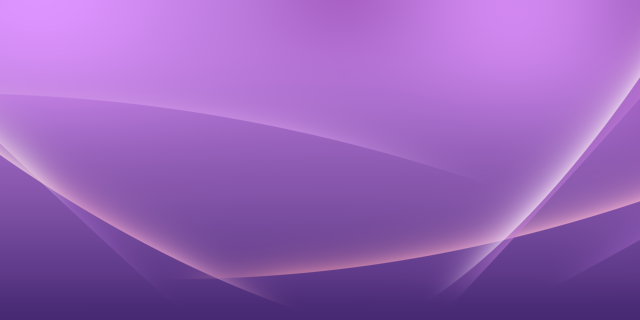
This background is drawn by a Shadertoy shader. Its source:

```glsl
// Signed distance above the parabola y = c.x + c.y x + c.z x^2
float curveDistance(vec2 p, vec3 c) {
    float slope = c.y + 2.0 * c.z * p.x;
    return (p.y - c.x - p.x * (c.y + c.z * p.x)) / sqrt(1.0 + slope * slope);
}

// Light with a crisp lower edge that fades upwards
float edgeGlow(float d, float width) {
    float soft = 0.75 / iResolution.y;
    return smoothstep(-soft, soft, d) * exp(-max(d, 0.0) / width);
}

// Round, soft spot
float spot(vec2 p, vec2 center, vec2 size) {
    vec2 q = (p - center) / size;
    return exp(-dot(q, q));
}

vec3 backdrop(vec2 p) {
    vec3 color = mix(vec3(0.28, 0.16, 0.45), vec3(0.36, 0.22, 0.53), smoothstep(0.0, 0.17, p.y));
    color = mix(color, vec3(0.50, 0.32, 0.65), smoothstep(0.08, 0.42, p.y));
    color = mix(color, vec3(0.71, 0.46, 0.84), smoothstep(0.3, 0.85, p.y));

    // Bright upper corners with a darker gap between them
    color += vec3(0.16, 0.12, 0.16) * spot(p, vec2(0.12, 1.02), vec2(0.5, 0.36));
    color += vec3(0.11, 0.07, 0.10) * spot(p, vec2(1.6, 0.98), vec2(0.3, 0.3));
    color -= vec3(0.06, 0.09, 0.08) * spot(p, vec2(1.07, 1.05), vec2(0.22, 0.2));
    color -= vec3(0.06, 0.08, 0.07) * spot(p, vec2(2.05, 0.95), vec2(0.17, 0.4));
    return color;
}

void mainImage(out vec4 fragColor, in vec2 fragCoord) {
    vec2 p = fragCoord / iResolution.xy * vec2(2.0, 1.0);
    vec3 color = backdrop(p);
    vec3 violet = vec3(0.65, 0.41, 0.80);
    vec3 white = vec3(0.92, 0.84, 0.93);

    // Broad upper arc
    float arc = edgeGlow(curveDistance(p, vec3(0.706, -0.0318, -0.1007)), 0.055);
    color = mix(color, vec3(0.82, 0.59, 0.91), arc * 0.68 * smoothstep(1.6, 0.85, p.x));

    // Violet fold in the lower right corner
    float fold = edgeGlow(curveDistance(p, vec3(-0.85, 0.55, 0.0)), 0.075);
    color = mix(color, violet, fold * 0.48 * smoothstep(1.68, 2.05, p.x));

    // Straight ray on the left, white above and violet below
    float leftRay = edgeGlow(curveDistance(p, vec3(0.552, -0.95, 0.04)), 0.038);
    vec3 leftColor = mix(white, violet, smoothstep(0.06, 0.25, p.x));
    color = mix(color, leftColor, leftRay * 0.55 * smoothstep(0.58, 0.15, p.x));

    // Rose curve descending from the left
    float leftRose = edgeGlow(curveDistance(p, vec3(0.516, -0.697, 0.189)), 0.042);
    vec3 roseColor = mix(vec3(0.92, 0.79, 0.87), vec3(0.86, 0.60, 0.78), smoothstep(0.05, 0.3, p.x));
    color = mix(color, roseColor, leftRose * 0.82 * smoothstep(0.95, 0.5, p.x));

    // Salmon curve rising to the right
    float salmon = edgeGlow(curveDistance(p, vec3(0.1612, -0.1231, 0.114)), 0.042);
    vec3 salmonColor = mix(vec3(0.78, 0.50, 0.65), vec3(0.92, 0.66, 0.80), smoothstep(0.9, 1.8, p.x));
    color = mix(color, salmonColor, salmon * 0.85 * smoothstep(0.5, 0.95, p.x));

    // Violet companion and white beam on the right
    float companion = edgeGlow(curveDistance(p, vec3(-1.3452, 0.909, 0.055)), 0.05);
    color = mix(color, vec3(0.75, 0.48, 0.84), companion * 0.6 * smoothstep(0.03, 0.25, p.y));
    float beam = edgeGlow(curveDistance(p, vec3(0.2227, -0.910, 0.589)), 0.043);
    color = mix(color, white, beam * 0.84 * smoothstep(1.32, 1.66, p.x));

    fragColor = vec4(clamp(color, 0.0, 1.0), 1.0);
}
```
